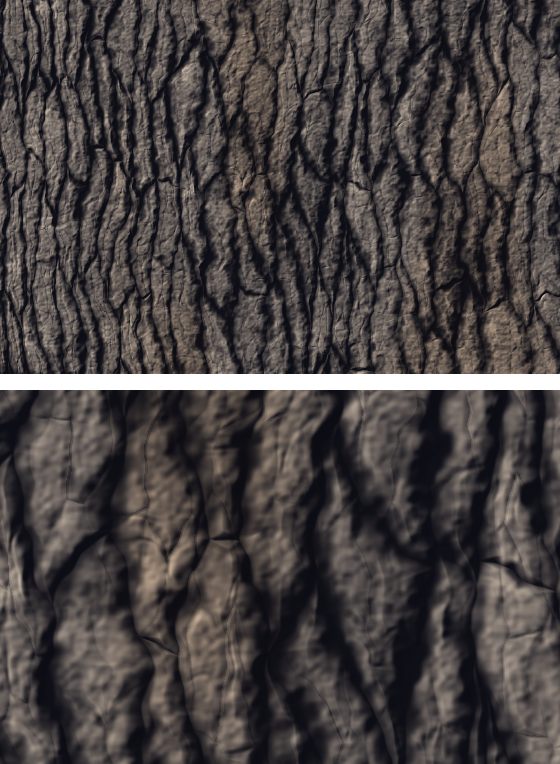
Top: the whole. Bottom: its middle third, enlarged.
Reproduce this texture procedurally as a WebGL 1 fragment shader.

```glsl
precision highp float;
// Weathered tree bark: tall, ragged ridges split by narrow dark blue crevices.
// Stretched, warped Voronoi cells form the ridges and their flakes; fissures and
// grain roughen them, and a height difference lights them from the upper left.
uniform vec2 u_resolution;

float hash(vec2 p) {
  return fract(sin(dot(p, vec2(127.1, 311.7))) * 43758.5453);
}

float noise(vec2 p) {
  vec2 i = floor(p), f = fract(p);
  f = f * f * (3.0 - 2.0 * f);
  return mix(mix(hash(i), hash(i + vec2(1.0, 0.0)), f.x),
             mix(hash(i + vec2(0.0, 1.0)), hash(i + 1.0), f.x), f.y);
}

vec2 cellPoint(vec2 cell) {
  return 0.1 + 0.8 * vec2(hash(cell), hash(cell + 57.3));
}

// x: distance to the nearest cell border in canvas units, y: random cell value
vec2 plates(vec2 p, vec2 scale) {
  p *= scale;
  vec2 cell = floor(p), f = fract(p), nearest = vec2(8.0), id = cell;
  for (int y = -1; y <= 1; y++) {
    for (int x = -1; x <= 1; x++) {
      vec2 o = vec2(float(x), float(y));
      vec2 r = o + cellPoint(cell + o) - f;
      if (dot(r, r) < dot(nearest, nearest)) {
        nearest = r;
        id = cell + o;
      }
    }
  }
  float border = 1.0;
  for (int y = -1; y <= 1; y++) {
    for (int x = -1; x <= 1; x++) {
      vec2 o = vec2(float(x), float(y));
      vec2 r = o + cellPoint(cell + o) - f;
      vec2 across = r - nearest;
      if (dot(across, across) > 0.0001) {
        float gap = dot(r, r) - dot(nearest, nearest);
        border = min(border, gap / (2.0 * length(across * scale * vec2(1.0, 0.45))));
      }
    }
  }
  return vec2(border, hash(id + 9.4));
}

// Bends the ridges sideways and narrows them towards the left
vec2 warp(vec2 p) {
  p.x += 0.07 * noise(p * vec2(4.0, 3.5)) + 0.032 * noise(p * vec2(11.0, 9.0) + 4.0)
       + 0.014 * noise(p * vec2(30.0, 26.0)) + 0.006 * noise(p * vec2(70.0, 60.0));
  p.y += 0.05 * noise(p * vec2(9.0, 6.0) + 20.0) + 0.02 * noise(p * vec2(40.0, 25.0));
  p.x *= 1.2 - 0.14 * p.x;
  return p;
}

float barkHeight(vec2 p) {
  vec2 q = warp(p);
  vec2 ridge = plates(q, vec2(16.0, 3.6));
  vec2 flake = plates(q + 3.7, vec2(36.0, 10.0));
  float ragged = noise(p * vec2(48.0, 42.0)) + 0.7 * noise(p * vec2(100.0, 90.0)) - 0.85;
  float closing = noise(q * vec2(10.0, 6.0)) - 0.45;
  float body = smoothstep(-0.005, 0.024, ridge.x + 0.010 * ragged + 0.012 * closing);
  float split = smoothstep(-0.002, 0.010, flake.x + 0.010 * ragged + 0.008 * closing);
  float fissure = smoothstep(0.0, 0.35, abs(2.0 * noise(q * vec2(42.0, 34.0)) - 1.0));
  float grain = 0.35 * noise(q * vec2(60.0, 85.0)) + 0.35 * noise(p * vec2(105.0, 130.0))
              + 0.30 * noise(p * vec2(170.0, 190.0));
  return body * (0.14 + 0.16 * ridge.y + 0.10 * flake.y + 0.26 * split
                 + 0.12 * fissure + 0.60 * grain);
}

void main() {
  vec2 p = gl_FragCoord.xy / u_resolution.y;

  // Depth darkens the crevices, slope lights the left and upper flanks
  float h = barkHeight(p);
  float slope = h - barkHeight(p + 0.0032 * vec2(-0.75, 0.65));
  float patches = noise(p * vec2(5.0, 3.0) + 31.0);
  float tone = 0.045 + h * (0.37 + 0.08 * patches) + 0.72 * slope;

  // Sparse pale scars where the outer bark has flaked off
  float scar = smoothstep(0.72, 0.92, noise(p * vec2(22.0, 10.0) + 70.0));
  tone += 0.13 * scar * smoothstep(0.4, 0.9, h);
  tone = 0.045 + 0.5 * (tone - 0.045 + sqrt((tone - 0.045) * (tone - 0.045) + 0.0008));
  tone = min(tone, 0.74);

  // Cool shadows rise to warm grey, with a faint trace of rust
  vec3 color = vec3(tone, 0.005 + 0.91 * tone, 0.043 + 0.78 * tone);
  float rust = smoothstep(0.5, 0.9, noise(p * vec2(6.0, 1.7) + 12.0));
  color *= mix(vec3(1.0), vec3(1.02, 0.97, 0.91), rust);
  gl_FragColor = vec4(color, 1.0);
}
```
